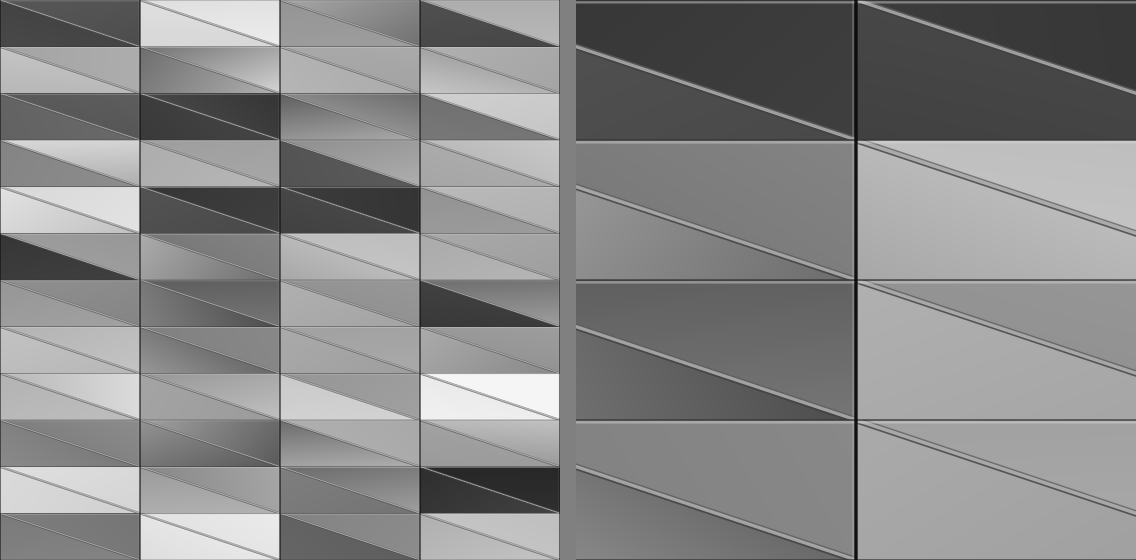
Left, the full canvas; right, a detail of the centre.
Give the GLSL for this pattern, as a WebGL 2 fragment shader.

```glsl
#version 300 es
precision highp float;
uniform vec2 u_resolution;
out vec4 fragColor;

// Integer hash of a tile and a channel, 0 to 1
float hash(ivec2 tile, int channel) {
    uint n = uint(tile.x + 4 * tile.y + 64 * channel + 977);
    n = n * 747796405u + 2891336453u;
    n = ((n >> ((n >> 28u) + 4u)) ^ n) * 277803737u;
    n = (n >> 22u) ^ n;
    return float(n & 65535u) / 65535.0;
}

// Shuffled rank of a triangle: a reversible 7-bit mix, so ranks never recur
int shuffledRank(ivec2 tile, int side) {
    int n = 2 * (tile.x + 4 * tile.y) + side;
    for (int i = 0; i < 3; i++) {
        n = (n * 45 + 29) & 127;
        n ^= n >> 3;
    }
    return n;
}

// Spreads ranks over the greys, densest around the middle
float greyFromRank(float rank) {
    float d = rank - 0.52;
    return 0.62 + (d > 0.0 ? 0.32 * d + 1.4 * d * d * d : 0.45 * d + 1.4 * d * d * d);
}

// Tone of one triangle: flat grey plus a linear gradient, strong in few tiles
float triangleTone(ivec2 tile, int side, vec2 local) {
    int rank = shuffledRank(tile, 0);
    bool paired = rank % 5 < 3;
    if (side == 1 && !paired) rank = shuffledRank(tile, 1);
    float angle = 6.2832 * hash(tile, 2 + side);
    float strength = 0.03 + 0.25 * pow(hash(tile, 4 + side), 7.0);
    float slope = dot(local - 0.5, vec2(cos(angle), sin(angle)));
    float offset = side == 1 && paired ? 0.16 * (hash(tile, 7) - 0.5) : 0.0;
    float grey = greyFromRank((float(rank) + 0.5) / 128.0);
    return clamp(grey + offset + strength * slope, 0.03, 0.96);
}

// Box-filtered coverage of a line with the given half width
float lineCoverage(float dist, float halfWidth, float pixel) {
    float hi = clamp(dist + 0.5 * pixel, -halfWidth, halfWidth);
    float lo = clamp(dist - 0.5 * pixel, -halfWidth, halfWidth);
    return (hi - lo) / pixel;
}

void main() {
    vec2 uv = gl_FragCoord.xy / u_resolution;
    float pixel = 1.0 / min(u_resolution.x, u_resolution.y);

    // Grid of 4 by 12 tiles
    vec2 grid = vec2(4.0, 12.0);
    ivec2 tile = ivec2(floor(uv * grid));
    vec2 local = fract(uv * grid);
    vec2 size = 1.0 / grid;
    vec2 p = local * size;

    // Each tile splits from its upper left to its lower right corner
    float diagonal = (p.x + 3.0 * p.y - 0.25) / sqrt(10.0);
    float upper = clamp(diagonal / pixel + 0.5, 0.0, 1.0);
    float tone = mix(triangleTone(tile, 0, local), triangleTone(tile, 1, local), upper);

    // Diagonal ridge: pale core between two dark edges
    tone = mix(tone, 0.36, 0.75 * lineCoverage(diagonal - 0.0014, 0.0005, pixel));
    tone = mix(tone, 0.66, 0.9 * lineCoverage(diagonal, 0.0010, pixel));
    tone = mix(tone, 0.25, 0.8 * lineCoverage(diagonal + 0.0015, 0.0005, pixel));

    // Bevel highlights along the top and right edges
    tone = mix(tone, 0.85, 0.45 * lineCoverage(size.y - p.y - 0.0014, 0.0007, pixel));
    tone = mix(tone, 0.75, 0.3 * lineCoverage(size.x - p.x - 0.0017, 0.0006, pixel));

    // Joints: soft across, nearly black down
    vec2 edge = min(p, size - p);
    tone = mix(tone, 0.2, 0.65 * lineCoverage(edge.y, 0.0006, pixel));
    tone = mix(tone, 0.04, 0.95 * lineCoverage(edge.x, 0.0010, pixel));

    fragColor = vec4(vec3(tone), 1.0);
}
```
